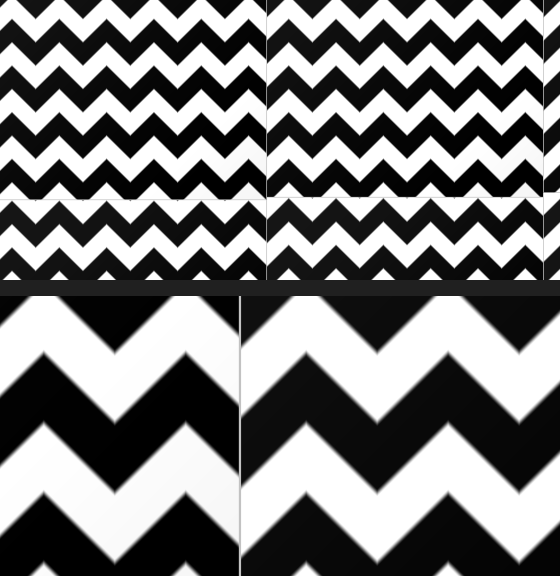
Top: the whole. Bottom: its middle third, enlarged.
This pattern is drawn by a Shadertoy shader. Its source:

```glsl
// Black and white chevron stripes printed on square panels with thin grey seams.

const float ROWS = 6.0;           // zigzag rows over the canvas height
const float WAVE = 1.014;         // zigzag wavelength, in row heights
const float PANEL = 5.93;         // panel side, in row heights
const float FIRST_SEAM = 5.714;   // x of the first vertical seam
const float PEAK_X = 0.473;       // first peak, from the panel's left side
const float SEAM_WIDTH = 0.016;
const float SOFTNESS = 0.022;     // soft ink edge

// Signed distance to a zigzag stripe with a peak at the origin; negative inside.
float chevronDistance(vec2 p) {
    float drop = abs(fract(p.x / WAVE + 0.5) - 0.5);
    float phase = fract(p.y - drop);
    float vertical = abs(phase - 0.25);
    vertical = min(vertical, 1.0 - vertical) - 0.25;
    return vertical * inversesqrt(1.0 + 1.0 / (WAVE * WAVE));
}

// Area coverage of a thin line at distance d.
float lineCoverage(float d, float width, float pixel) {
    float edge = clamp((0.5 * (width + pixel) - abs(d)) / pixel, 0.0, 1.0);
    return min(edge, width / pixel);
}

// Height of the horizontal seam, stepping up from column to column.
float seamHeight(float column) {
    return 4.281 - column * (0.03 + 0.024 * column);
}

// Ink and paper tones, darkening towards the panel's lower right corner.
float panelTone(vec2 uv, float ink) {
    float shade = 0.5 * (uv.x + uv.y);
    float black = 0.085 * (1.0 - smoothstep(0.0, 0.9, shade));
    float white = 1.0 - 0.035 * smoothstep(0.75, 1.0, shade);
    return mix(white, black, ink);
}

void mainImage(out vec4 fragColor, in vec2 fragCoord) {
    // Row heights, measured down from the top left corner
    float pixel = ROWS / iResolution.y;
    vec2 p = vec2(fragCoord.x, iResolution.y - fragCoord.y) * pixel;

    // Panel under this point
    float column = floor((p.x - FIRST_SEAM) / PANEL) + 1.0;
    float left = FIRST_SEAM + (column - 1.0) * PANEL;
    float seamY = seamHeight(column);
    bool lower = p.y > seamY;
    float peakY = lower ? seamY + 0.023 : 0.406;
    vec2 uv = vec2(p.x - left, p.y - seamY) / PANEL;
    uv.y += lower ? 0.0 : 1.0;

    // Stripes
    float blur = max(SOFTNESS, 0.75 * pixel);
    float d = chevronDistance(p - vec2(left + PEAK_X, peakY));
    float tone = panelTone(uv, 1.0 - smoothstep(-blur, blur, d));

    // Seams
    float seamX = min(p.x - left, left + PANEL - p.x);
    float seam = max(lineCoverage(seamX, SEAM_WIDTH, pixel),
                     lineCoverage(p.y - seamY, SEAM_WIDTH, pixel));
    tone = mix(tone, 0.76, seam);

    fragColor = vec4(vec3(tone), 1.0);
}
```
